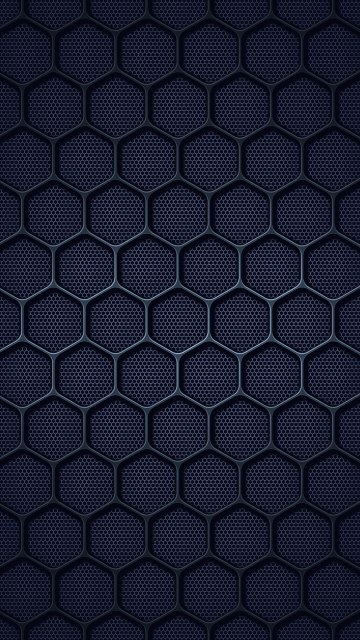
Reproduce this pattern procedurally as a Shadertoy shader.

```glsl
#define CELL_PITCH 0.1727                   // cell width / canvas width
#define LATTICE_SHIFT vec2(-0.006, -0.001)
#define MESH_PER_CELL 15.0
#define MESH_LINE 0.10                      // half width, in mesh pitches
#define WALL_HALF 0.019                     // half width, in cell pitches
#define CORNER_RADIUS 0.18
#define SHADOW_SHIFT vec2(0.026, -0.036)
#define GLOW_HEIGHT 0.30
#define BASE_COLOR vec3(0.022, 0.032, 0.098)
#define MESH_COLOR vec3(0.35, 0.37, 0.41)
#define WALL_COLOR vec3(0.23, 0.30, 0.36)
#define RIM_COLOR vec3(0.52, 0.58, 0.62)

vec2 hashGradient(vec2 cell) {
    vec2 h = vec2(dot(cell, vec2(127.1, 311.7)), dot(cell, vec2(269.5, 183.3)));
    return 2.0 * fract(sin(h) * 43758.5) - 1.0;
}

float gradientNoise(vec2 p) {
    vec2 i = floor(p), f = fract(p);
    vec2 u = f * f * f * (f * (f * 6.0 - 15.0) + 10.0);
    vec2 e = vec2(1.0, 0.0);
    float low = mix(dot(hashGradient(i), f),
                    dot(hashGradient(i + e.xy), f - e.xy), u.x);
    float high = mix(dot(hashGradient(i + e.yx), f - e.yx),
                     dot(hashGradient(i + e.xx), f - e.xx), u.x);
    return mix(low, high, u.y);
}

// Offset from the nearest centre of a pointy-top hexagon lattice of pitch 1
vec2 hexLocal(vec2 p) {
    vec2 period = vec2(1.0, sqrt(3.0));
    vec2 a = mod(p, period) - 0.5 * period;
    vec2 b = mod(p - 0.5 * period, period) - 0.5 * period;
    return dot(a, a) < dot(b, b) ? a : b;
}

// Distance to the rounded opening of a cell, negative inside
float openingDistance(vec2 p) {
    float apothem = 0.5 - WALL_HALF - CORNER_RADIUS;
    vec2 k = vec2(-0.8660, 0.5);
    p = abs(p.yx);
    p -= 2.0 * min(dot(k, p), 0.0) * k;
    float halfSide = apothem / sqrt(3.0);
    p -= vec2(clamp(p.x, -halfSide, halfSide), apothem);
    return length(p) * sign(p.y) - CORNER_RADIUS;
}

float meshLines(vec2 p, float pixel) {
    vec2 q = abs(hexLocal(p));
    float edge = 0.5 - max(q.x, dot(q, vec2(0.5, 0.8660)));
    return 1.0 - smoothstep(MESH_LINE - 0.6 * pixel, MESH_LINE + 0.6 * pixel, edge);
}

void mainImage(out vec4 fragColor, in vec2 fragCoord) {
    vec2 canvas = (fragCoord - 0.5 * iResolution.xy) / iResolution.x;
    vec2 p = (canvas - LATTICE_SHIFT) / CELL_PITCH;
    float pixel = 1.0 / (iResolution.x * CELL_PITCH);
    vec2 q = hexLocal(p);
    float d = openingDistance(q);

    // Bright band across the middle, uneven from cell to cell
    float band = canvas.y / GLOW_HEIGHT;
    float uneven = 1.0 + 0.7 * gradientNoise(p * 0.7 + 4.3);
    float glow = exp(-band * band) * uneven;
    float vignette = 1.0 - 0.5 * smoothstep(0.25, 1.05, length(canvas * vec2(1.25, 0.9)));

    // Recessed mesh, shaded by the wall above and to the left
    float shade = smoothstep(-0.03, -0.085, openingDistance(q - SHADOW_SHIFT));
    float center = mix(0.8, 1.0, smoothstep(0.5, 0.0, length(q)));
    float mesh = meshLines(p * MESH_PER_CELL, pixel * MESH_PER_CELL);
    vec3 floorColor = BASE_COLOR * mix(0.75, 1.05, shade);
    floorColor += MESH_COLOR * mesh * shade * center * vignette * (0.9 + 0.1 * glow);

    // Wall body, lighter at the wide junctions
    float junction = smoothstep(0.02, 0.1, d);
    float wallLight = (0.42 + 0.38 * glow + 0.2 * junction) * vignette;
    vec3 wallColor = BASE_COLOR * 0.35 + WALL_COLOR * wallLight;
    vec3 color = mix(floorColor, wallColor, smoothstep(-0.5, 0.5, d / pixel));

    // Fine rim, strongest on the lower right edges
    vec2 lightStep = 0.01 * vec2(0.5, -0.866);
    float facing = (openingDistance(q + lightStep) - d) / 0.01;
    float rim = 1.0 - smoothstep(0.0, 0.008 + 0.7 * pixel, abs(d - 0.006));
    float rimLight = mix(0.08, 0.75, smoothstep(-0.5, 0.9, facing));
    rimLight *= (0.42 + 0.5 * glow) * vignette;
    color += RIM_COLOR * rim * rimLight;

    fragColor = vec4(clamp(color, 0.0, 1.0), 1.0);
}
```
